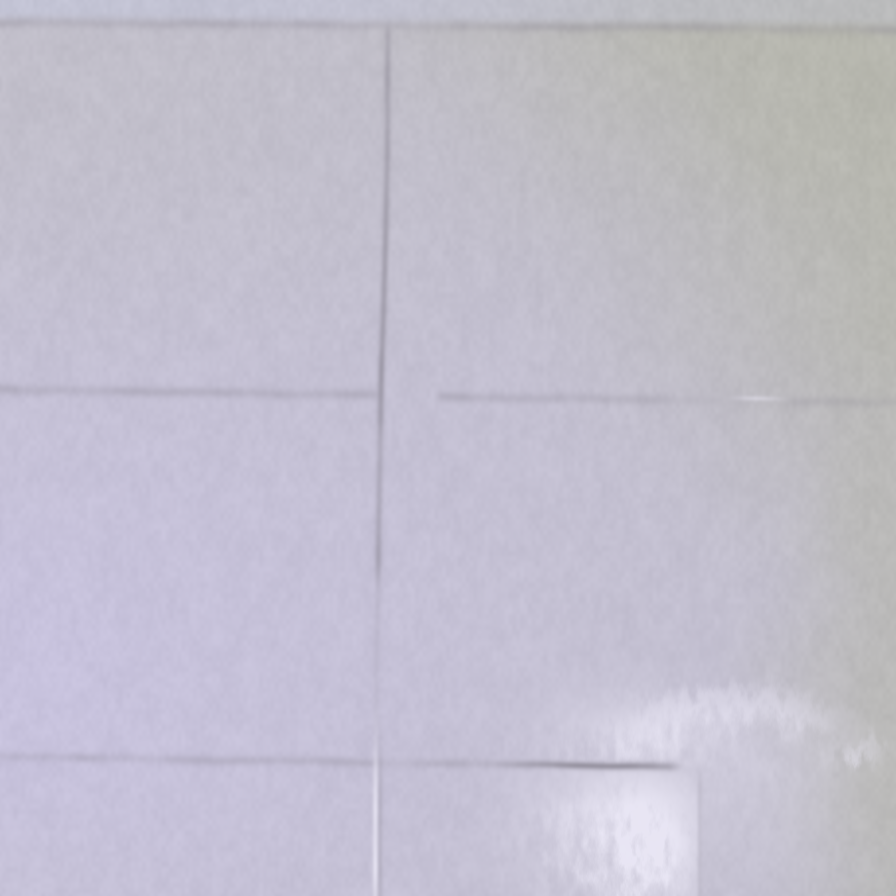
Give the GLSL for this texture, as a three.js fragment shader.

```glsl
// Glazed pale lilac wall tiles with thin worn joints and a streaky window glare.
varying vec2 vUv;

const vec3 LILAC = vec3(0.764, 0.752, 0.812);
const vec3 VIOLET = vec3(0.782, 0.762, 0.868);
const vec3 OLIVE_GREY = vec3(0.715, 0.716, 0.682);
const vec3 WARM_GREY = vec3(0.752, 0.745, 0.775);
const vec3 COOL_TOP = vec3(0.765, 0.770, 0.840);
const vec3 JOINT = vec3(0.555, 0.540, 0.590);
const vec3 SHINE = vec3(0.925, 0.915, 0.970);

const float ROW_TOP = 0.975;
const float ROW_STEP = 0.410;
const float COLUMN_X = 0.418;
const float COLUMN_STEP = 0.363;

float hash(vec2 p) {
  vec3 q = fract(vec3(p.xyx) * 0.1031);
  q += dot(q, q.yzx + 33.33);
  return fract((q.x + q.y) * q.z);
}

float noise(vec2 p) {
  vec2 i = floor(p);
  vec2 f = fract(p);
  f = f * f * (3.0 - 2.0 * f);
  return mix(mix(hash(i), hash(i + vec2(1.0, 0.0)), f.x),
             mix(hash(i + vec2(0.0, 1.0)), hash(i + vec2(1.0)), f.x), f.y);
}

float fbm(vec2 p) {
  float sum = 0.0;
  float gain = 0.5;
  for (int i = 0; i < 4; i++) {
    sum += gain * noise(p);
    p = p * 2.03 + 17.0;
    gain *= 0.5;
  }
  return sum / 0.9375;
}

// Soft line of a given width
float softLine(float d, float width) {
  return exp(-d * d / (width * width));
}

// Soft window from a to b
float span(float a, float b, float soft, float x) {
  return smoothstep(a - soft, a + soft, x) * (1.0 - smoothstep(b - soft, b + soft, x));
}

// Soft elliptical spot
float spot(vec2 p, vec2 center, vec2 radius) {
  vec2 q = (p - center) / radius;
  return exp(-dot(q, q));
}

// Height of a slightly tilted row joint
float rowHeight(float row, float x) {
  return ROW_TOP - row * ROW_STEP - mix(0.008, 0.015, min(row, 1.0)) * x;
}

// Wear along each row joint
float rowStrength(float row, float x) {
  float wear = smoothstep(0.25, 0.75, fbm(vec2(x * 20.0, row * 9.0 + 3.0)));
  if (row < 0.5) return 0.17 + 0.16 * wear;
  if (row < 1.5) {
    float gap = span(0.425, 0.488, 0.006, x);
    float left = 1.0 - smoothstep(0.40, 0.44, x);
    return (mix(0.03, 0.12, left) + 0.20 * wear + 0.14 * span(0.495, 0.525, 0.01, x)) * (1.0 - gap);
  }
  float dark = span(0.57, 0.75, 0.06, x);
  return (0.10 + 0.18 * wear + 0.55 * dark) * (1.0 - smoothstep(0.745, 0.768, x));
}

// Glaze tint drifting from violet at left to olive grey at upper right
vec3 glaze(vec2 p) {
  float drift = 0.16 * (fbm(p * 4.0) - 0.5);
  float violet = 0.95 * spot(p, vec2(-0.02, 0.24), vec2(0.58, 0.36));
  float corner = smoothstep(0.98, 1.66, p.x + 0.72 * p.y + drift);
  float edge = 0.70 * smoothstep(0.80, 1.04, p.x + drift);
  vec3 color = mix(LILAC, VIOLET, clamp(violet + drift, 0.0, 1.0));
  color = mix(color, WARM_GREY, 0.55 * smoothstep(0.55, 1.0, p.y));
  color = mix(color, OLIVE_GREY, max(corner, edge));
  float above = smoothstep(-0.004, 0.014, p.y - rowHeight(0.0, p.x));
  return mix(color, COOL_TOP, above * (0.9 - 0.55 * p.x));
}

// Reflection feathered into fine streaks by the surface
float glare(vec2 p, float secondColumn) {
  float streak = fbm(p * vec2(110.0, 50.0));
  vec2 q = p + vec2(0.03, 0.045) * (streak - 0.5);
  float below = 1.0 - smoothstep(-0.006, 0.006, p.y - rowHeight(2.0, p.x));
  float leftOfEdge = 1.0 - smoothstep(-0.005, 0.005, p.x - secondColumn);
  float rim = 0.232 - 1.6 * pow(p.x - 0.82, 2.0);
  float cover = span(0.72, 0.93, 0.07, p.x) * (1.0 - smoothstep(rim - 0.022, rim + 0.014, q.y));
  float haze = cover * (0.20 + 0.30 * smoothstep(rim - 0.06, rim - 0.01, q.y));
  haze *= smoothstep(-0.04, 0.15, p.y);
  float upper = 0.45 * spot(q, vec2(0.70, 0.18), vec2(0.085, 0.045));
  float lower = 0.62 * spot(q, vec2(0.69, 0.085), vec2(0.095, 0.075))
              + 0.55 * spot(q, vec2(0.735, 0.045), vec2(0.055, 0.085));
  float pane = mix(upper, lower, below) * leftOfEdge;
  float spill = (1.0 - leftOfEdge) * upper * (1.0 - below);
  float fleck = 0.35 * spot(q, vec2(0.96, 0.16), vec2(0.025, 0.012));
  return (pane + spill + fleck + haze * (1.0 - below * leftOfEdge)) * (0.50 + 0.95 * streak);
}

void main() {
  vec2 p = vUv;
  float column = COLUMN_X + 0.016 * smoothstep(0.05, 1.1, p.y) + 0.002 * (noise(vec2(p.y * 12.0, 2.0)) - 0.5);
  float secondColumn = COLUMN_X + COLUMN_STEP;
  vec3 color = glaze(p);

  // Fine mottled grain
  float grain = noise(p * vec2(230.0, 170.0)) + noise(p * vec2(120.0, 75.0) + 31.0) - 1.0;
  color += 0.018 * grain + 0.012 * (noise(p * vec2(50.0, 34.0)) - 0.5);
  color = mix(color, SHINE, clamp(glare(p, secondColumn), 0.0, 0.9));

  // Row joints
  for (int i = 0; i < 3; i++) {
    float row = float(i);
    float d = p.y - rowHeight(row, p.x) - 0.002 * (noise(vec2(p.x * 28.0, row)) - 0.5);
    float width = row > 1.5 ? 0.0055 - 0.0012 * span(0.57, 0.75, 0.06, p.x) : 0.0060;
    color = mix(color, JOINT, softLine(d, width) * rowStrength(row, p.x));
  }
  float glint = softLine(p.y - rowHeight(1.0, p.x) - 0.003, 0.003) * span(0.825, 0.865, 0.02, p.x);
  color = mix(color, SHINE, 0.40 * glint);

  // Column joint: dark above, shiny near the bottom
  float side = p.x - column;
  float dark = 0.12 + 0.40 * smoothstep(0.34, 0.38, p.y);
  dark *= (1.0 - smoothstep(0.960, 0.978, p.y)) * (0.65 + 0.65 * noise(vec2(p.y * 24.0, 5.0)));
  color = mix(color, JOINT, softLine(side, 0.0040) * dark);
  float shiny = (1.0 - smoothstep(0.06, 0.25, p.y)) * (0.6 + 0.4 * noise(vec2(p.y * 30.0, 8.0)));
  color = mix(color, JOINT, 0.35 * softLine(side - 0.005, 0.0035) * shiny);
  color = mix(color, SHINE, 0.85 * softLine(side, 0.0034) * shiny);

  // Faint second column under the lowest row
  float lowRow = 1.0 - smoothstep(0.12, 0.15, p.y);
  color = mix(color, JOINT, 0.16 * softLine(p.x - secondColumn, 0.003) * lowRow);

  gl_FragColor = vec4(color, 1.0);
}
```
